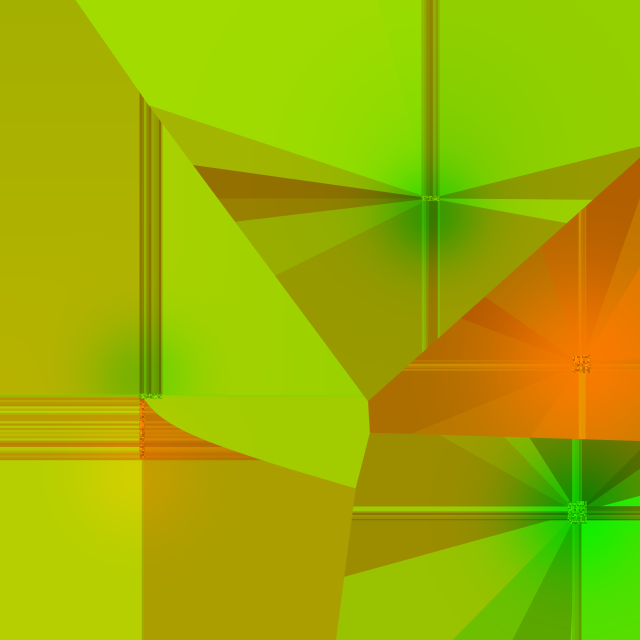
Give the GLSL for this background, as a Shadertoy shader.

```glsl
// Draws four faceted green and orange cells with ray fans, glows and streaked bands.

const vec2 TOP_SITE = vec2(0.673, 0.310);
const vec2 ORANGE_SITE = vec2(0.909, 0.569);
const vec2 GREEN_SITE = vec2(0.902, 0.801);

// Fans: clockwise angle from up in degrees, then red and green
const vec3 TOP_FAN[12] = vec3[12](
    vec3(0, .58, .81), vec3(76, .60, .60), vec3(90.5, .62, .81), vec3(100.3, .62, .61),
    vec3(180, .60, .60), vec3(243.6, .60, .68), vec3(263.2, .60, .50), vec3(270, .58, .44),
    vec3(278, .64, .71), vec3(288.3, .63, .86), vec3(345, .61, .86), vec3(360, .58, .81));
const vec3 ORANGE_FAN[12] = vec3[12](
    vec3(0, .69, .37), vec3(19.3, .74, .46), vec3(31, .84, .48), vec3(90, .80, .48),
    vec3(125, .75, .49), vec3(180, .77, .50), vec3(215, .71, .47), vec3(247.8, .67, .43),
    vec3(270, .68, .41), vec3(290.7, .66, .34), vec3(304.8, .64, .44), vec3(340.7, .69, .40));
const vec3 GREEN_FAN[12] = vec3[12](
    vec3(0, .50, .46), vec3(45, .42, .42), vec3(55, .44, .56), vec3(75, .30, .88),
    vec3(109, .34, .87), vec3(183, .37, .65), vec3(207, .43, .75), vec3(224.4, .60, .76),
    vec3(254.6, .61, .55), vec3(299.4, .62, .61), vec3(316, .59, .70), vec3(327.5, .50, .52));

// Right border of the left cell
const vec2 BORDER[6] = vec2[6](vec2(.118, 0), vec2(.232, .164), vec2(.575, .627),
    vec2(.578, .676), vec2(.556, .762), vec2(.525, 1));

float hash(vec2 p) {
    return fract(sin(dot(p, vec2(127.1, 311.7))) * 4375.85);
}

float edge(float d) {
    return clamp(d * iResolution.y + 0.5, 0.0, 1.0);
}

float band(float x, float lo, float hi) {
    return edge(x - lo) * edge(hi - x);
}

// Uneven lines across a coordinate
float streaks(float x, float density, float seed) {
    float t = x * density, i = floor(t);
    return mix(hash(vec2(i, seed)), hash(vec2(i + 1.0, seed)), smoothstep(0.3, 0.7, t - i));
}

vec2 fan(vec2 d, vec3 rays[12]) {
    float angle = mod(degrees(atan(d.x, -d.y)), 360.0);
    vec2 color = rays[0].yz;
    for (int i = 1; i < 12; i++)
        color = mix(color, rays[i].yz, edge(radians(angle - rays[i].x) * length(d)));
    return color;
}

float glow(vec2 d, float radius) {
    return exp(-dot(d, d) / (radius * radius));
}

// Square knot of fine grain
vec2 knot(vec2 color, vec2 d, vec2 size, vec2 tint) {
    vec2 q = abs(d) - size;
    float grain = hash(floor(d * 400.0));
    return mix(color, tint * (0.65 + 0.5 * grain), 0.75 * edge(-max(q.x, q.y)));
}

float borderX(float y) {
    float x = BORDER[0].x;
    for (int i = 1; i < 6; i++) {
        vec2 a = BORDER[i - 1], b = BORDER[i];
        x += (b.x - a.x) * clamp((y - a.y) / (b.y - a.y), 0.0, 1.0);
    }
    return x;
}

vec2 leftCell(vec2 p) {
    float t = max(p.x - 0.224, 0.0);
    float curve = 0.622 + 0.27 * t + 0.0586 * t / (t + 0.0456);
    float right = edge(p.x - 0.222), low = edge(p.y - 0.617);
    float under = right * edge(p.y - curve);
    vec2 upper = mix(vec2(.64, .69), vec2(.72, .70), p.y / 0.617);
    upper = mix(upper, mix(vec2(.66, .82), vec2(.60, .82), (p.x - 0.25) * 3.0), right);
    vec2 lower = mix(vec2(.71, .81), vec2(.64, .80), right);
    lower = mix(lower, vec2(.67, .62), under);
    vec2 color = mix(upper, lower, low);
    // Upright and level streaks
    float n = streaks(p.x, 260.0, 3.0);
    color = mix(color, mix(vec2(.54, .43), vec2(.62, .74), n), band(p.x, .218, .254) * (1.0 - low));
    n = streaks(p.y, 300.0, 8.0);
    float rows = band(p.y, .617, .719);
    color = mix(color, mix(vec2(.72, .50), vec2(.72, .82), n), rows * (1.0 - right));
    color = mix(color, mix(vec2(.70, .42), vec2(.80, .54), n), rows * under);
    color = mix(color, vec2(.55, .82), 0.6 * band(p.y, .616, .620));
    color = mix(color, vec2(.58, .72), 0.5 * band(p.x, .221, .225) * edge(p.y - .719));
    // Soft light around the corner
    color.r *= 1.0 - 0.35 * glow(p - vec2(.22, .59), .085) * (1.0 - low);
    color.r += 0.11 * glow(p - vec2(.21, .745), .09) * low;
    color = knot(color, p - vec2(.222, .670), vec2(.004, .047), vec2(.95, .48));
    return knot(color, p - vec2(.235, .619), vec2(.018, .004), vec2(.45, .82));
}

vec2 topCell(vec2 p) {
    vec2 d = p - TOP_SITE, color = fan(d, TOP_FAN);
    float n = streaks(p.x, 190.0, 5.0);
    color = mix(color, mix(vec2(.58, .48), vec2(.58, .73), n), band(d.x, -.014, .014));
    color = mix(color, vec2(.62, .48), band(d.x, -.002 - .01 * d.y, .012) * edge(d.y));
    color = mix(color, vec2(.55, .80), band(abs(d.x), .011, .014) * 0.7);
    color *= mix(vec2(1), vec2(.4, .98), glow(d - vec2(0, .025), .075));
    color.r *= 1.0 - 0.15 * glow(d + vec2(0, .06), .17);
    return knot(color, d, vec2(.014, .004), vec2(.45, .80));
}

vec2 orangeCell(vec2 p) {
    vec2 d = p - ORANGE_SITE, color = fan(d, ORANGE_FAN);
    float across = streaks(p.y, 330.0, 2.0), along = streaks(p.x, 330.0, 4.0);
    color = mix(color, mix(vec2(.66, .38), vec2(.80, .62), across), band(d.y, -.007, .010));
    color = mix(color, mix(vec2(.70, .42), vec2(.80, .58), along), band(d.x, -.006, .007));
    color = mix(color, vec2(1.0, .48), 0.88 * glow(d, .145));
    color = mix(color, vec2(.92, .62), 0.7 * band(d.x, -.005, .006) * edge(d.y));
    return knot(color, d, vec2(.014), vec2(1.0, .52));
}

vec2 greenCell(vec2 p) {
    vec2 d = p - GREEN_SITE, color = fan(d, GREEN_FAN);
    float across = streaks(p.y, 320.0, 6.0), along = streaks(p.x, 320.0, 7.0);
    vec2 row = mix(vec2(.56, .42), vec2(.62, .62), across);
    row = mix(row, vec2(.62, .80), band(d.y, -.010, -.002) * edge(-d.x));
    color = mix(color, row, band(d.y, -.010, .012));
    color = mix(color, mix(vec2(.40, .60), vec2(.42, .85), along), band(d.x, -.008, .007));
    color *= mix(vec2(1), vec2(.15, 1.08), glow(d, .105));
    return knot(color, d, vec2(.015, .018), vec2(.18, .88));
}

void mainImage(out vec4 fragColor, in vec2 fragCoord) {
    // Canvas units measured down from the top
    vec2 p = fragCoord / iResolution.xy;
    p.y = 1.0 - p.y;
    // Join the cells along their borders
    vec2 color = mix(topCell(p), orangeCell(p), edge((p.y - 0.627 + 0.896 * (p.x - 0.575)) * 0.745));
    color = mix(color, greenCell(p), edge(p.y - 0.676 - 0.031 * (p.x - 0.578)));
    color = mix(color, leftCell(p), edge((borderX(p.y) - p.x) * 0.85));
    fragColor = vec4(clamp(color, 0.0, 1.0), 0.0, 1.0);
}
```
